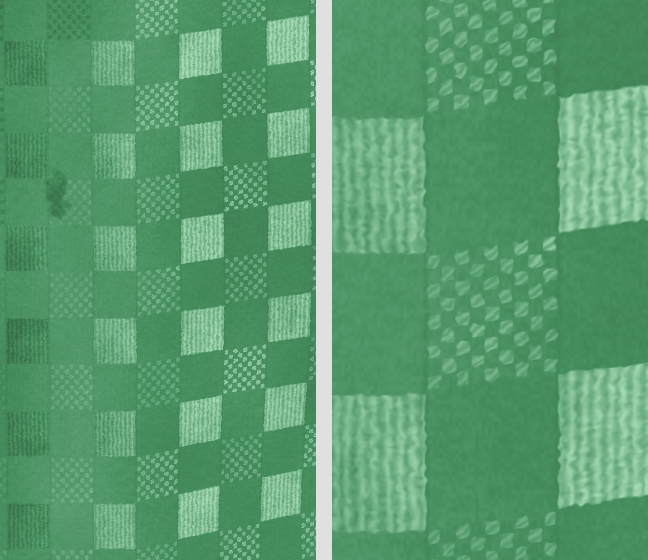
Left, the full canvas; right, a detail of the centre.
Write a Shadertoy shader that draws this texture.

```glsl
// Green woven damask: plain squares alternate with ribbed and hatched-check squares.
// A gently bent grid picks the weave of each square; sheen grows from left to right,
// and noise adds folds, uneven threads, rubbed patches and one dark stain.

#define PITCH vec2(0.1385, 0.1465)  // square size, in canvas widths
#define ORIGIN vec2(0.010, -0.019)  // first grid corner from the top left
#define BEND 0.148                  // upward slope of the rows on the right
#define RIBS 10.0                   // ribs per square
#define CHECKS 9.0                  // small checks per square
#define STAIN vec2(0.178, 0.625)    // centre of the stain
#define SHADE vec3(0.23, 0.46, 0.30)
#define BASE  vec3(0.27, 0.55, 0.36)
#define LIGHT vec3(0.40, 0.66, 0.49)
#define PALE  vec3(0.64, 0.85, 0.70)

const float PI = 3.14159265;

float hash(vec2 p) {
    return fract(sin(dot(p, vec2(127.1, 311.7))) * 43758.5453);
}

float noise(vec2 p) {
    vec2 i = floor(p), f = fract(p);
    f = f * f * (3.0 - 2.0 * f);
    return mix(mix(hash(i), hash(i + vec2(1, 0)), f.x),
               mix(hash(i + vec2(0, 1)), hash(i + vec2(1, 1)), f.x), f.y);
}

float fbm(vec2 p) {
    return 0.55 * noise(p) + 0.3 * noise(p * 2.1 + 7.3) + 0.15 * noise(p * 4.3 + 3.1);
}

// Cloth position to grid units, with the drape of the fabric
vec2 drape(vec2 p) {
    float low = smoothstep(0.9, 1.7, p.y);
    float lift = BEND * max(p.x - 0.42, 0.0) * (1.0 + 0.45 * low);
    vec2 q = p + vec2(0.045 * low * p.x * p.x - 0.008 * p.y, lift);
    q += 0.004 * (vec2(noise(p * 6.0), noise(p * 6.0 + 19.0)) - 0.5);
    return (q - ORIGIN) / PITCH;
}

// Wave that fades out once its cycles are finer than the pixels
float wave(float cycles, float cyclesPerPixel) {
    return cos(2.0 * PI * cycles) * (1.0 - smoothstep(0.3, 0.7, cyclesPerPixel));
}

// Raised ribs crossed by short stitches, mean near zero
float ribWeave(vec2 g, float pixel) {
    float wobble = 0.3 * (noise(g * vec2(10.0, 14.0)) - 0.5);
    float ribs = wave(g.x * RIBS + wobble, RIBS * pixel);
    float stitches = noise(g * vec2(18.0, 34.0)) - 0.5;
    return 0.5 * ribs + 0.8 * stitches;
}

// Checkerboard of small blocks filled with diagonal strokes, 0 to 1
float checkWeave(vec2 g, float pixel) {
    vec2 c = g * CHECKS;
    float board = sin(PI * c.x) * sin(PI * c.y);
    float block = smoothstep(-0.05, 0.4, board);
    float strokes = 0.7 + 0.3 * wave(c.x + 1.7 * c.y, 2.0 * CHECKS * pixel);
    return block * strokes;
}

vec3 ramp(float tone) {
    vec3 c = mix(SHADE * 0.85, SHADE, smoothstep(-0.2, 0.0, tone));
    c = mix(c, BASE, clamp(tone / 0.22, 0.0, 1.0));
    c = mix(c, LIGHT, clamp((tone - 0.22) / 0.28, 0.0, 1.0));
    return mix(c, PALE, clamp((tone - 0.5) / 0.5, 0.0, 1.0));
}

void mainImage(out vec4 fragColor, in vec2 fragCoord) {
    vec2 p = vec2(fragCoord.x, iResolution.y - fragCoord.y) / iResolution.x;
    float pixel = 1.0 / (iResolution.x * PITCH.x);

    // Square index, position inside it, and a slightly frayed edge mask
    vec2 g = drape(p);
    g += 0.03 * (vec2(noise(g * 22.0), noise(g * 22.0 + 41.0)) - 0.5);
    vec2 cell = floor(g), f = g - cell;
    vec2 odd = mod(cell, 2.0);
    vec2 edge = min(f, 1.0 - f);
    float inside = smoothstep(0.0, max(1.5 * pixel, 0.025), min(edge.x, edge.y));
    float wear = hash(cell + 5.0);

    // Plain ground: worn and lighter on the left, deeper on the right
    float fold = fbm(p * vec2(4.0, 2.5) + 2.0) - 0.5;
    float tone = mix(0.33, 0.20, smoothstep(0.35, 0.75, p.x)) + 0.20 * fold;
    tone -= 0.08 * (1.0 - smoothstep(0.02, 0.17, p.x));
    tone -= 0.10 * (1.0 - smoothstep(0.0, 0.3, p.y)) * (1.0 - smoothstep(0.2, 0.6, p.x));
    tone += 0.04 * (wear - 0.5);

    float rubbed = smoothstep(0.25, 0.6, fbm(p * 9.0 + 11.0));
    if (odd.x < 0.5 && odd.y > 0.5) {
        // Ribbed square
        float sheen = mix(-0.16, 0.50, smoothstep(0.0, 0.7, p.x));
        float depth = mix(0.20, 0.32, smoothstep(0.1, 0.6, p.x));
        float satin = sheen + depth * ribWeave(g, pixel) + 0.14 * (rubbed - 0.5);
        tone += inside * (satin + 0.08 * (wear - 0.5));
    } else if (odd.x > 0.5 && odd.y < 0.5) {
        // Checked square; some on the left have turned dark
        float sheen = mix(0.16, 0.62, smoothstep(0.1, 0.8, p.x));
        sheen *= mix(0.6, 1.15, wear) * mix(0.6, 1.1, rubbed);
        if (p.x < 0.3 && wear < 0.35) sheen = -0.22;
        tone += inside * sheen * checkWeave(f, pixel);
    }

    // Faint seams, stain and thread grain
    tone -= 0.06 * (1.0 - smoothstep(0.0, 0.04, edge.x));
    float spot = length((p - STAIN) * vec2(1.0, 0.5)) + 0.05 * (fbm(p * 40.0) - 0.5);
    tone -= 0.30 * (1.0 - smoothstep(0.015, 0.045, spot));
    tone += 0.09 * (noise(p * vec2(290.0, 210.0)) - 0.5);
    tone += 0.05 * (noise(p * vec2(60.0, 110.0)) - 0.5);

    fragColor = vec4(ramp(tone), 1.0);
}
```
